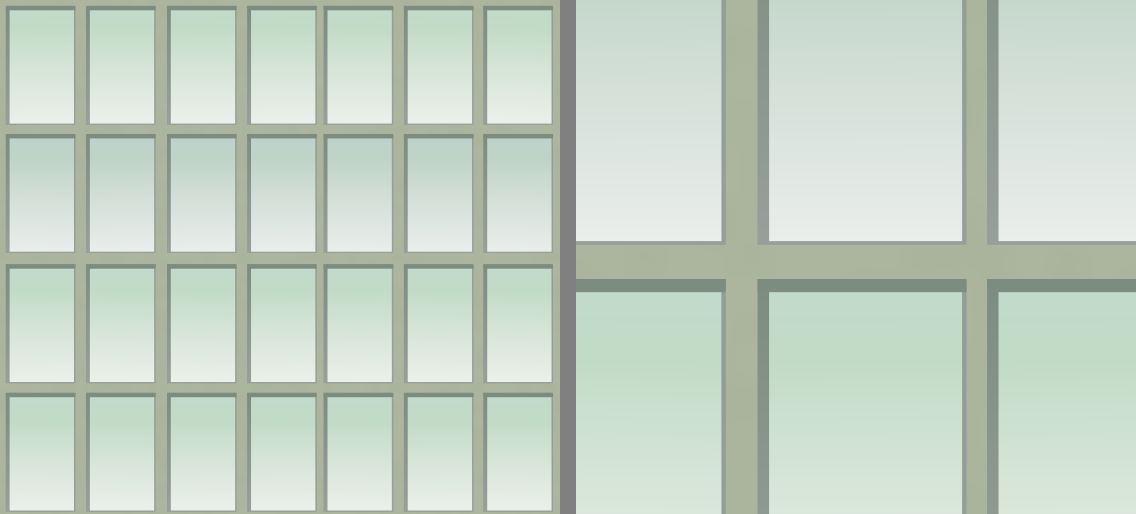
Left, the full canvas; right, a detail of the centre.
Reproduce this pattern procedurally as a Shadertoy shader.

```glsl
// Wall of tall pale-green window panes, seven across and four down, in sage mortar.
// Each cell holds one recessed box: a shaded frame with a thin lit edge around
// vertically graded glass. Rows and columns are slightly uneven; everything wraps.

const vec2 GRID = vec2(7.0, 4.0);              // panes across, down
const vec2 MARGIN = vec2(0.0104, 0.0115);      // cell corner to pane, canvas fractions
const vec2 PANE_SIZE = vec2(0.1243, 0.2312);
const vec2 FRAME_NEAR = vec2(0.0068, 0.0085);  // left and top frame widths
const vec2 FRAME_FAR = vec2(0.0026, 0.0023);   // right and bottom frame widths
const float COLUMN_NUDGE[7] = float[7](0.0, 0.0004, 0.0021, 0.0025, -0.0038, -0.0034, -0.0043);
const float ROW_NUDGE[4] = float[4](0.0, -0.0007, 0.0028, 0.0028);
const float COOL_ROW = 1.0;                    // the greyer row, counted from the top

const vec3 WALL = vec3(0.671, 0.708, 0.618);
const vec3 FRAME_DARK = vec3(0.485, 0.550, 0.500);
const vec3 FRAME_PALE = vec3(0.595, 0.625, 0.610);
const vec3 FRAME_EDGE = vec3(0.575, 0.615, 0.590);
const vec3 GLASS_TOP = vec3(0.755, 0.855, 0.790);
const vec3 GLASS_GREEN = vec3(0.762, 0.860, 0.775);
const vec3 GLASS_BASE = vec3(0.922, 0.940, 0.920);
const vec3 COOL_SHIFT = vec3(-0.012, -0.030, 0.006);
const float GLASS_TILT = 0.03;                 // slant of the glass shading
const vec2 GRAIN_GRID = vec2(48.0, 44.0);      // whole numbers keep the grain seamless
const float GRAIN = 0.012;

float hash(vec2 p) {
    vec3 q = fract(vec3(p.xyx) * 0.1031);
    q += dot(q, q.yzx + 33.33);
    return fract((q.x + q.y) * q.z);
}

// Value noise that repeats after one period
float wrapNoise(vec2 p, vec2 period) {
    vec2 i = floor(p), f = fract(p);
    f = f * f * (3.0 - 2.0 * f);
    vec2 a = mod(i, period), b = mod(i + 1.0, period);
    return mix(mix(hash(a), hash(vec2(b.x, a.y)), f.x),
               mix(hash(vec2(a.x, b.y)), hash(b), f.x), f.y);
}

// Antialiased coverage of an axis-aligned box
float boxMask(vec2 p, vec2 lo, vec2 hi, vec2 pixel) {
    vec2 c = clamp(min(p - lo, hi - p) / pixel + 0.5, 0.0, 1.0);
    return c.x * c.y;
}

vec3 glassColor(vec2 q, vec2 cell) {
    float seed = hash(cell + 7.0);
    float t = clamp(q.y + GLASS_TILT * (seed - 0.5) * (q.x - 0.5), 0.0, 1.0);
    float greenest = 0.17 + 0.02 * cell.y;
    vec3 col = mix(GLASS_TOP, GLASS_GREEN, smoothstep(0.0, greenest, t));
    float fade = clamp((t - greenest) / (1.0 - greenest), 0.0, 1.0);
    col = mix(col, GLASS_BASE, pow(fade, 0.9));
    float cool = 1.0 - step(0.5, abs(cell.y - COOL_ROW));
    return col + COOL_SHIFT * cool * (1.0 - 0.7 * fade);
}

void mainImage(out vec4 fragColor, in vec2 fragCoord) {
    vec2 pixel = 1.0 / iResolution.xy;
    vec2 uv = fragCoord * pixel;
    uv.y = 1.0 - uv.y;                         // rows count downwards

    // Cell and pane placement
    vec2 cell = clamp(floor(uv * GRID), vec2(0.0), GRID - 1.0);
    vec2 nudge = vec2(COLUMN_NUDGE[int(cell.x)], ROW_NUDGE[int(cell.y)]);
    vec2 p = uv - cell / GRID - MARGIN - nudge;
    vec2 q = p / PANE_SIZE;

    // Mortar with faint grain
    float grain = wrapNoise(uv * GRAIN_GRID, GRAIN_GRID) - 0.5;
    vec3 col = WALL + GRAIN * grain;

    // Frame: thin edge, then the shaded left and top sides
    vec2 inner = PANE_SIZE - FRAME_FAR;
    vec3 edge = mix(FRAME_EDGE, FRAME_PALE, 0.5 * clamp(q.y, 0.0, 1.0));
    vec3 shade = mix(FRAME_DARK, FRAME_PALE, clamp(q.y, 0.0, 1.0));
    col = mix(col, edge, boxMask(p, vec2(0.0), PANE_SIZE, pixel));
    col = mix(col, shade, boxMask(p, vec2(0.0), vec2(inner.x, PANE_SIZE.y), pixel));
    col = mix(col, shade, boxMask(p, vec2(0.0), vec2(PANE_SIZE.x, FRAME_NEAR.y), pixel));

    // Glass
    vec2 g = (p - FRAME_NEAR) / (inner - FRAME_NEAR);
    col = mix(col, glassColor(g, cell), boxMask(p, FRAME_NEAR, inner, pixel));

    fragColor = vec4(col, 1.0);
}
```
